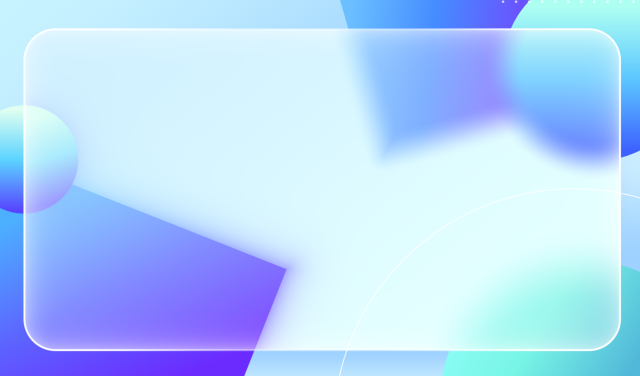
Write a WebGL 1 fragment shader that draws this background.

```glsl
precision highp float;
// Frosted glass panel over blue squares, glossy balls, a mint disc and a thin ring.
uniform vec2 u_resolution;

#define PANEL_CENTER vec2(0.857, 0.4955)
#define PANEL_HALF vec2(0.792, 0.4267)
#define PANEL_RADIUS 0.083
#define BORDER 0.0026
#define BLUR 0.055
#define DISC_BLUR 0.10
#define FROST 0.22
#define GLOW_SIZE 0.035
#define DOT_STEP 0.0347

const vec3 WHITE = vec3(1.0);

// Coverage of a shape whose edge is softened by w on each side.
float cover(float d, float w) {
  return 1.0 - smoothstep(-w, w, d);
}

float circle(vec2 p, vec2 center, float radius) {
  return length(p - center) - radius;
}

float roundBox(vec2 p, vec2 halfSize, float radius) {
  vec2 q = abs(p) - halfSize + radius;
  return length(max(q, 0.0)) + min(max(q.x, q.y), 0.0) - radius;
}

// Distance to a large square seen from one corner; side points along one edge.
float squareCorner(vec2 p, vec2 corner, vec2 side) {
  vec2 v = corner - p;
  vec2 q = vec2(dot(v, side), dot(v, vec2(-side.y, side.x)));
  return length(max(q, 0.0)) + min(max(q.x, q.y), 0.0);
}

// Three-stop gradient.
vec3 ramp(vec3 a, vec3 b, vec3 c, float t) {
  t = clamp(t, 0.0, 1.0) * 2.0;
  return mix(mix(a, b, min(t, 1.0)), c, max(t - 1.0, 0.0));
}

void main() {
  vec2 p = gl_FragCoord.xy / u_resolution.y;
  float px = 0.75 / u_resolution.y;

  // Panel mask and the blur it gives to what lies behind.
  float panelDist = roundBox(p - PANEL_CENTER, PANEL_HALF, PANEL_RADIUS);
  float glass = cover(panelDist, px);
  float blur = mix(px, BLUR, glass);
  float frost = FROST * glass;

  // Backdrop outside and inside the panel.
  float diagonal = p.x * 0.45 + (1.0 - p.y) * 0.6;
  vec3 sky = mix(vec3(0.78, 0.95, 1.0), vec3(0.62, 0.82, 1.0), smoothstep(0.0, 0.75, diagonal));
  sky = mix(sky, vec3(0.77, 0.92, 1.0), 0.8 * cover(p.y - 0.03, 0.04));
  sky = mix(sky, vec3(0.80, 0.93, 1.0), smoothstep(1.5, 1.7, p.x) * smoothstep(0.3, 0.6, p.y));
  vec3 pane = mix(vec3(0.82, 0.945, 1.0), vec3(0.89, 1.0, 1.0), smoothstep(0.15, 1.1, diagonal));
  vec3 color = mix(sky, pane, glass);

  // Upper square.
  float upperDist = squareCorner(p, vec2(1.022, 0.589), vec2(0.961, 0.275));
  vec3 upperColor = ramp(vec3(0.42, 0.75, 1.0), vec3(0.27, 0.55, 1.0), vec3(0.42, 0.32, 1.0),
                         (p.x - 0.9) / 0.46 + (0.75 - p.y) * 0.3);
  color = mix(color, mix(upperColor, WHITE, frost * 1.4), cover(upperDist, blur));

  // Row of dots along the top.
  vec2 dotCell = vec2(mod(p.x - 1.338 + 0.5 * DOT_STEP, DOT_STEP) - 0.5 * DOT_STEP, p.y - 0.9955);
  float dots = cover(length(dotCell) - 0.0032, px) * step(1.32, p.x);

  // Upper right ball.
  float ballDist = circle(p, vec2(1.589, 0.824), 0.251);
  vec3 ballColor = ramp(vec3(0.68, 1.0, 0.95), vec3(0.36, 0.78, 1.0), vec3(0.24, 0.38, 1.0),
                        (0.98 - p.y) / 0.38);
  color = mix(color, mix(ballColor, WHITE, frost), cover(ballDist, blur));
  color = mix(color, WHITE, 0.75 * dots);

  // Mint disc, shaded toward the lower right.
  float discDist = circle(p, vec2(1.549, -0.071), 0.38);
  vec3 discColor = ramp(vec3(0.57, 1.0, 0.98), vec3(0.47, 0.96, 0.90), vec3(0.32, 0.72, 0.85),
                        (p.x - p.y * 0.6 - 1.05) / 0.62);
  float discBlur = mix(px, DISC_BLUR, glass);
  color = mix(color, mix(discColor, WHITE, frost * 1.2), cover(discDist + 0.02 * glass, discBlur));

  // Lower left square with a glow spread by the glass.
  float lowerDist = squareCorner(p, vec2(0.762, 0.284), vec2(-0.93, 0.368));
  float lowerTone = (p.x * 0.45 + 0.5 - p.y - 0.1) / 0.62;
  vec3 lowerColor = ramp(vec3(0.30, 0.69, 1.0), vec3(0.36, 0.40, 1.0), vec3(0.42, 0.17, 1.0), lowerTone);
  float lowerGlow = exp(-max(lowerDist, 0.0) / GLOW_SIZE) * mix(0.25, 0.45, smoothstep(0.1, 0.7, p.x));
  color = mix(color, lowerColor, lowerGlow * glass);
  float lowerFrost = frost * mix(1.5, 0.6, clamp(lowerTone, 0.0, 1.0));
  color = mix(color, mix(lowerColor, WHITE, lowerFrost), cover(lowerDist, px));

  // Left ball, paler where the glass covers it.
  float smallDist = circle(p, vec2(0.064, 0.576), 0.144);
  vec3 smallColor = ramp(vec3(0.88, 1.0, 0.94), vec3(0.36, 0.83, 1.0), vec3(0.34, 0.27, 1.0),
                         (0.71 - p.y) / 0.27);
  vec3 smallPale = ramp(vec3(0.86, 1.0, 0.96), vec3(0.66, 0.92, 0.99), vec3(0.60, 0.60, 1.0),
                        (0.69 - p.y + (p.x - 0.1) * 0.3) / 0.24);
  float smallGlow = exp(-max(smallDist, 0.0) / GLOW_SIZE) * 0.22 * glass;
  color = mix(color, vec3(0.56, 0.66, 1.0), smallGlow);
  color = mix(color, mix(smallColor, smallPale, glass), cover(smallDist, px));

  // Light caught by the panel rim, then its white border.
  color = mix(color, WHITE, glass * 0.45 * exp(min(panelDist, 0.0) / 0.03));
  float side = abs(p.x - PANEL_CENTER.x) / PANEL_HALF.x;
  float glint = mix(0.4, 0.95, smoothstep(0.2, 0.8, side));
  color = mix(color, WHITE, glint * cover(abs(panelDist) - BORDER, px));

  // Thin ring across the lower right.
  float ringDist = abs(circle(p, vec2(1.527, -0.142), 0.64)) - 0.0012;
  color = mix(color, WHITE, 0.95 * cover(ringDist, px));

  gl_FragColor = vec4(color, 1.0);
}
```
